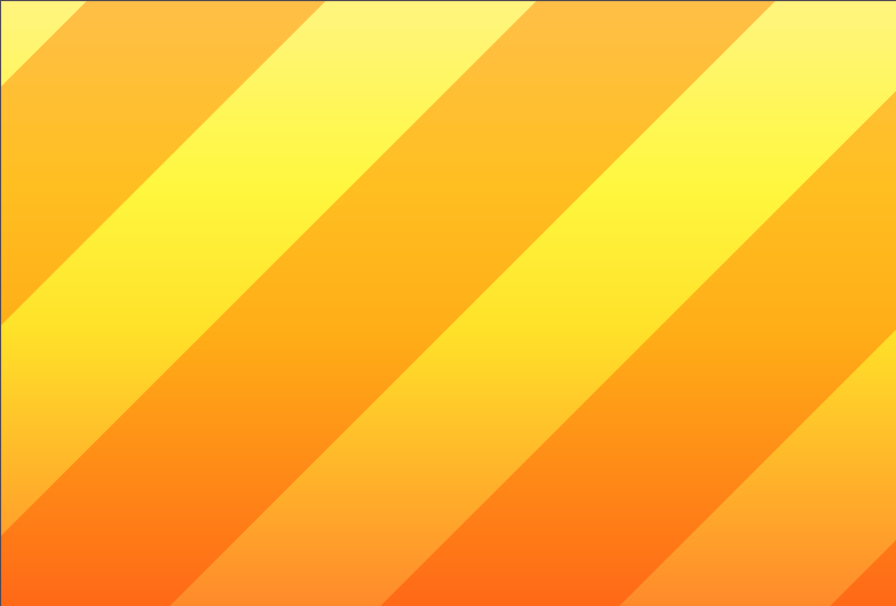
This background is drawn by a WebGL 2 fragment shader. Its source:

```glsl
#version 300 es
precision highp float;
// Diagonal yellow and orange stripes under a vertical gradient, with a thin dark top and left edge.

uniform vec2 u_resolution;
out vec4 fragColor;

// Four-stop vertical ramp, t = 0 at the top and 1 at the bottom
vec3 ramp(float t, vec3 top, vec3 upper, vec3 lower, vec3 bottom) {
    vec3 color = mix(top, upper, clamp(t / 0.3, 0.0, 1.0));
    color = mix(color, lower, clamp((t - 0.3) / 0.25, 0.0, 1.0));
    return mix(color, bottom, clamp((t - 0.55) / 0.45, 0.0, 1.0));
}

// Smooth mask of the orange stripes: 45 degrees, repeated along x + depth
float stripeMask(vec2 p, float pixel) {
    float period = 0.7413;
    float halfWidth = 0.197;
    float across = mod(p.x + p.y - 0.1445 - halfWidth + 0.5 * period, period) - 0.5 * period;
    float dist = (abs(across) - halfWidth) * 0.70711;
    return 1.0 - smoothstep(-0.7 * pixel, 0.7 * pixel, dist);
}

void main() {
    // Canvas-height units, measured from the upper left corner
    float pixel = 1.0 / u_resolution.y;
    vec2 p = vec2(gl_FragCoord.x, u_resolution.y - gl_FragCoord.y) * pixel;
    p.x *= 1.477 * u_resolution.y / u_resolution.x;

    vec3 yellow = ramp(p.y, vec3(1.0, 0.96, 0.50), vec3(1.0, 0.97, 0.25),
                            vec3(1.0, 0.88, 0.16), vec3(1.0, 0.54, 0.17));
    vec3 orange = ramp(p.y, vec3(1.0, 0.75, 0.28), vec3(1.0, 0.75, 0.13),
                            vec3(1.0, 0.68, 0.09), vec3(1.0, 0.41, 0.09));
    vec3 color = mix(yellow, orange, stripeMask(p, pixel));

    // Hairline along the top and left, weighted by pixel coverage
    float edge = min(p.x, p.y);
    float hairline = clamp((0.00192 - edge) / pixel + 0.5, 0.0, 1.0);
    color = mix(color, vec3(0.30, 0.28, 0.32), hairline);

    fragColor = vec4(color, 1.0);
}
```
